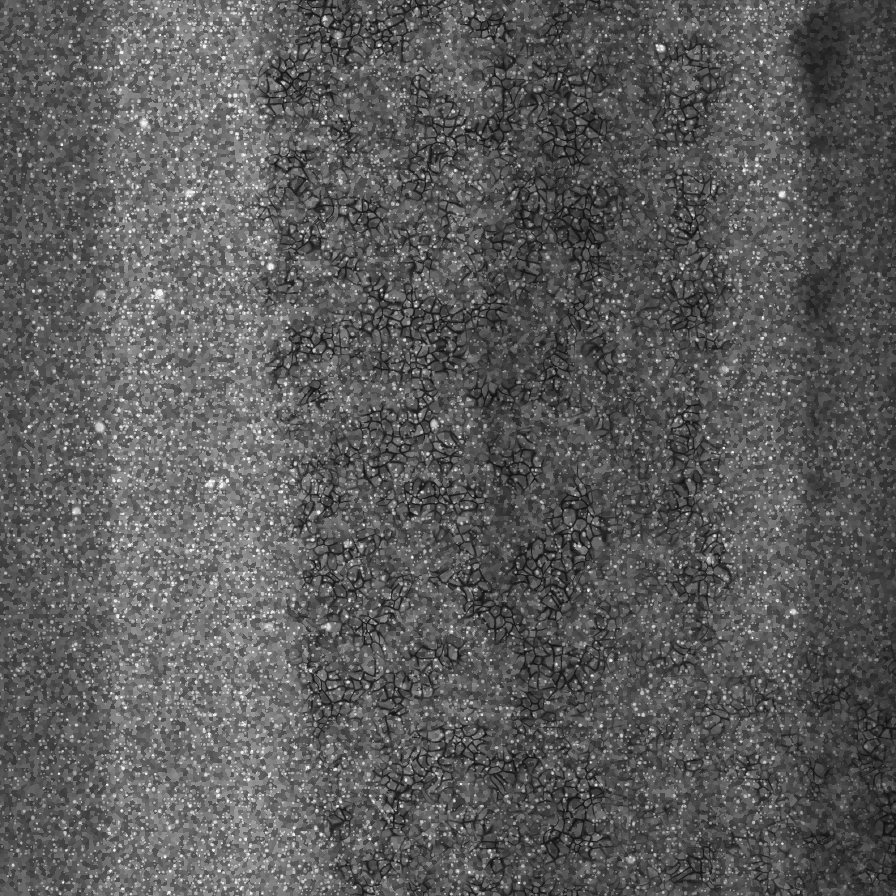
Give the GLSL for this texture, as a three.js fragment shader.

```glsl
// Worn grey asphalt: lengthwise wheel bands, cracked coarse stones and pale mineral specks.
varying vec2 vUv;

const float STONE_SCALE = 88.0;
const float GRIT_SCALE = 210.0;
const float SPECK_SCALE = 165.0;
const float DUST_SCALE = 245.0;
const float PEBBLE_SCALE = 62.0;
const float GAP_DEPTH = 0.66;
const float GRIT_CONTRAST = 0.62;
const float SPECK_GAIN = 0.42;
const vec3 TINT = vec3(1.0, 1.0, 1.0);

float hash(vec2 p) {
  vec3 q = fract(p.xyx * 0.1031);
  q += dot(q, q.yzx + 33.33);
  return fract((q.x + q.y) * q.z);
}

vec2 hash2(vec2 p) {
  return vec2(hash(p), hash(p + 71.7));
}

float noise(vec2 p) {
  vec2 i = floor(p);
  vec2 f = fract(p);
  f = f * f * (3.0 - 2.0 * f);
  float low = mix(hash(i), hash(i + vec2(1.0, 0.0)), f.x);
  float high = mix(hash(i + vec2(0.0, 1.0)), hash(i + 1.0), f.x);
  return mix(low, high, f.y);
}

float fbm(vec2 p) {
  float sum = 0.0;
  float amp = 0.5;
  for (int k = 0; k < 4; k++) {
    sum += amp * noise(p);
    p = p * 2.03 + 17.3;
    amp *= 0.5;
  }
  return sum / 0.9375;
}

// x: nearest distance, y: gap to the second nearest, z: random cell shade
vec3 cells(vec2 p) {
  vec2 i = floor(p);
  float first = 8.0;
  float second = 8.0;
  float shade = 0.0;
  for (int y = -1; y <= 1; y++) {
    for (int x = -1; x <= 1; x++) {
      vec2 c = i + vec2(float(x), float(y));
      float d = length(c + 0.1 + 0.8 * hash2(c) - p);
      if (d < first) {
        second = first;
        first = d;
        shade = hash(c + 13.1);
      } else {
        second = min(second, d);
      }
    }
  }
  return vec3(first, second - first, shade);
}

// Soft scattered grains, one at most per cell of a staggered grid
float grains(vec2 uv, float scale, float density) {
  vec2 p = uv * scale;
  p.x += hash(vec2(floor(p.y), scale));
  vec2 c = floor(p);
  vec2 d = fract(p) - mix(vec2(0.32), vec2(0.68), hash2(c + scale));
  d.y *= 0.8 + 0.4 * hash(c + 5.3);
  float radius = mix(0.22, 0.42, hash(c + 29.0));
  float present = step(1.0 - density, hash(c + 47.0));
  float disc = 1.0 - smoothstep(radius * 0.45, radius + 0.1, length(d));
  return present * disc * (0.5 + 0.5 * hash(c + 83.0));
}

// Soft-edged interval along one axis
float band(float v, float a, float b, float soft) {
  return smoothstep(a - soft, a + soft, v) * (1.0 - smoothstep(b - soft, b + soft, v));
}

void main() {
  vec2 uv = vUv;
  float patchy = fbm(uv * 22.0) - 0.5;
  float broad = fbm(uv * vec2(9.0, 5.0) + 40.0) - 0.5;

  // Coarse area: a slanted left edge, a ragged right edge and a lower right corner
  float leftEdge = 0.285 + 0.09 * pow(1.0 - uv.y, 1.5);
  float wobble = uv.x + 0.10 * patchy + 0.04 * broad;
  float coarse = band(wobble, leftEdge, 0.805, 0.03);
  coarse *= 1.0 - 0.45 * band(uv.x, 0.675, 0.75, 0.02);
  float corner = smoothstep(0.74, 0.84, uv.x) * (1.0 - smoothstep(0.14, 0.32, uv.y + 0.3 * patchy));
  coarse = max(coarse, corner * 0.85);

  // Stains near the right side
  vec2 stainOffset = (uv - vec2(0.92, 0.93)) / vec2(0.035, 0.07);
  float stain = 1.0 - smoothstep(0.5, 1.2, length(stainOffset) + 1.6 * patchy);
  float trail = band(uv.x + 0.06 * patchy, 0.905, 0.95, 0.015) * band(uv.y, 0.42, 0.86, 0.03);
  stain = max(stain, trail * smoothstep(-0.12, 0.18, patchy) * 0.75);

  // Lengthwise brightness bands
  float tone = 0.29 + 0.04 * smoothstep(0.0, 0.10, uv.x) + 0.10 * smoothstep(0.10, 0.14, uv.x);
  tone += 0.03 * band(uv.x, 0.25, 0.30, 0.02) - 0.09 * smoothstep(leftEdge - 0.02, leftEdge + 0.04, wobble);
  tone -= 0.05 * smoothstep(0.525, 0.555, uv.x) - 0.02 * smoothstep(0.60, 0.70, uv.x);
  tone += 0.05 * smoothstep(0.78, 0.83, uv.x) - 0.09 * smoothstep(0.86, 0.92, uv.x);
  tone -= 0.04 * smoothstep(0.94, 1.0, uv.x) + 0.035 * corner;
  tone += 0.025 * (noise(vec2(uv.x * 75.0, uv.y * 2.0)) - 0.5) + 0.07 * broad;
  tone *= 1.0 - 0.38 * stain;

  // Stones with dark gaps, then fine grit
  vec3 stone = cells(uv * STONE_SCALE + 1.2 * vec2(noise(uv * 60.0), noise(uv * 60.0 + 9.0)));
  float gap = 1.0 - smoothstep(0.03, 0.32, stone.y);
  float open = coarse * smoothstep(-0.20, 0.16, fbm(uv * 34.0 + 7.0) - 0.5);
  vec3 grit = cells(uv * GRIT_SCALE);
  float value = tone * (1.0 + GRIT_CONTRAST * (grit.z - 0.45));
  value *= 1.0 + coarse * 0.35 * (stone.z - 0.4);
  value *= 1.0 - GAP_DEPTH * gap * open;

  // Pale specks and a few larger pebbles
  float density = 0.10 + 0.55 * max(tone - 0.24, 0.0);
  float specks = grains(uv, SPECK_SCALE, density) + 0.8 * grains(uv, DUST_SCALE, density * 1.3);
  value += SPECK_GAIN * specks * (1.0 - 0.6 * stain) * smoothstep(0.12, 0.34, tone);
  value += 0.5 * grains(uv, PEBBLE_SCALE, 0.006);

  gl_FragColor = vec4(TINT * clamp(value, 0.07, 0.95), 1.0);
}
```
